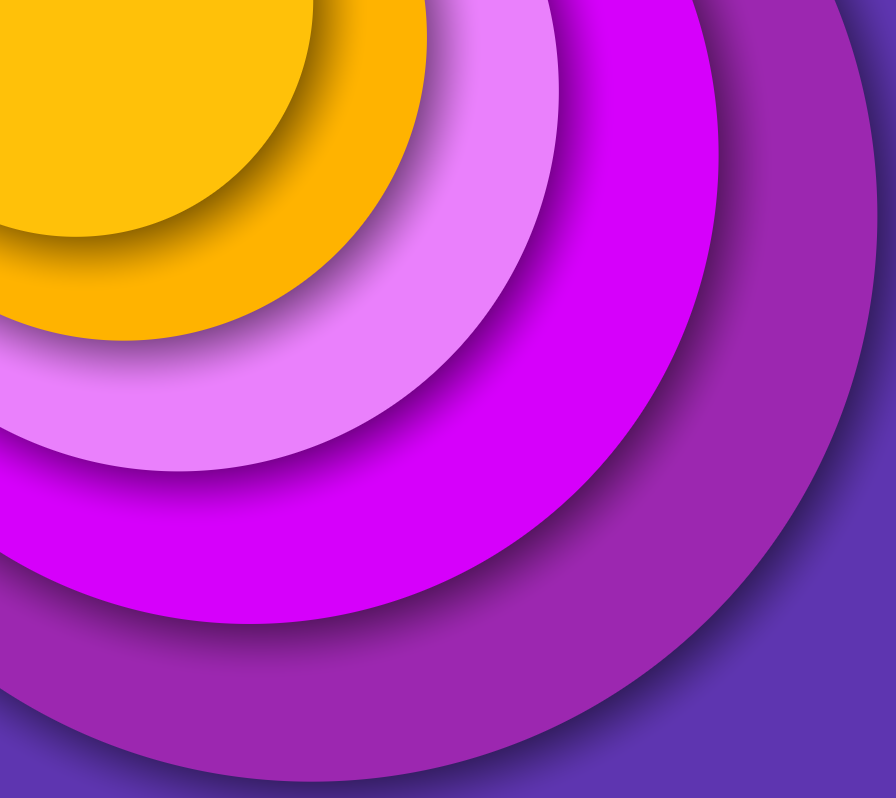
Give the GLSL for this background, as a Shadertoy shader.

```glsl
#define DISC_COUNT 5
#define SHADOW_OFFSET vec2(0.012, 0.012)
#define SHADOW_SOFTNESS 0.052
#define SHADOW_STRENGTH 0.6
#define INDIGO vec3(0.369, 0.208, 0.690)
#define PURPLE vec3(0.612, 0.153, 0.690)
#define MAGENTA vec3(0.838, 0.000, 0.985)
#define ORCHID vec3(0.918, 0.502, 0.988)
#define ORANGE vec3(1.000, 0.702, 0.000)
#define AMBER vec3(1.000, 0.757, 0.035)

// Signed distance to a disc stored as (centre, radius)
float discDistance(vec2 p, vec3 disc) {
    return length(p - disc.xy) - disc.z;
}

// Lay one disc and its soft drop shadow over the layers below
vec3 addDisc(vec3 below, vec2 p, vec3 disc, vec3 color, float pixel) {
    float shadowDistance = discDistance(p - SHADOW_OFFSET, disc);
    float shadow = 1.0 - smoothstep(-SHADOW_SOFTNESS, SHADOW_SOFTNESS, shadowDistance);
    float cover = clamp(0.5 - discDistance(p, disc) / pixel, 0.0, 1.0);
    return mix(below * (1.0 - SHADOW_STRENGTH * shadow), color, cover);
}

void mainImage(out vec4 fragColor, in vec2 fragCoord) {
    // Canvas widths, measured right and down from the top left corner
    float pixel = 1.0 / iResolution.x;
    vec2 p = vec2(fragCoord.x, iResolution.y - fragCoord.y) * pixel;

    // Discs from the widest to the smallest
    vec3 discs[DISC_COUNT] = vec3[](
        vec3(0.3477, 0.2409, 0.6315),
        vec3(0.2786, 0.1730, 0.5234),
        vec3(0.1992, 0.1016, 0.4245),
        vec3(0.1380, 0.0417, 0.3385),
        vec3(0.0846, -0.0007, 0.2650));
    vec3 colors[DISC_COUNT] = vec3[](PURPLE, MAGENTA, ORCHID, ORANGE, AMBER);

    vec3 color = INDIGO;
    for (int i = 0; i < DISC_COUNT; i++) {
        color = addDisc(color, p, discs[i], colors[i], pixel);
    }
    fragColor = vec4(color, 1.0);
}
```
